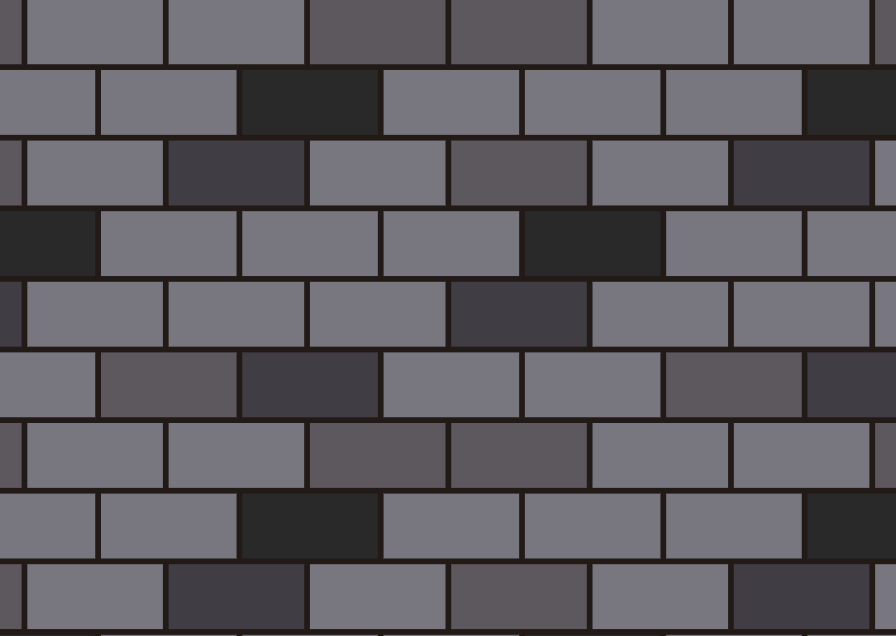
This pattern is drawn by a WebGL 2 fragment shader. Its source:

```glsl
#version 300 es
precision highp float;

// Lengths are fractions of the canvas width
#define BRICK_W 0.1577
#define ROW_H 0.0788
#define JOINT 0.0064
#define FIRST_JOINT vec2(0.0273, -0.0039)
#define ODD_ROW_SHIFT 0.0822
#define MORTAR vec3(0.13, 0.10, 0.09)
#define PALE_GREY vec3(0.47, 0.465, 0.50)
#define WARM_GREY vec3(0.36, 0.345, 0.365)
#define SLATE vec3(0.25, 0.245, 0.265)
#define CHARCOAL vec3(0.16, 0.16, 0.16)

uniform vec2 u_resolution;
out vec4 fragColor;

// Brick tones over one repeat: 0 pale, 1 warm, 2 slate, 3 charcoal
const int TONES[24] = int[24](
  0, 0, 1, 1,
  0, 3, 0, 0,
  0, 2, 0, 1,
  0, 0, 0, 3,
  0, 0, 0, 2,
  1, 2, 0, 0);

vec3 brickColor(vec2 cell) {
  vec2 slot = mod(cell, vec2(4.0, 6.0));
  int tone = TONES[int(slot.y) * 4 + int(slot.x)];
  return tone == 0 ? PALE_GREY
       : tone == 1 ? WARM_GREY
       : tone == 2 ? SLATE : CHARCOAL;
}

void main() {
  float pixel = 1.0 / u_resolution.x;
  vec2 pitch = vec2(BRICK_W, ROW_H);

  // Rows count down from the top edge
  vec2 p = vec2(gl_FragCoord.x, u_resolution.y - gl_FragCoord.y) * pixel;
  p -= FIRST_JOINT;
  float row = floor(p.y / ROW_H);
  p.x -= ODD_ROW_SHIFT * mod(row, 2.0);

  // Distance to the nearest joint centre line
  vec2 cell = floor(p / pitch);
  vec2 local = p - cell * pitch;
  vec2 toJoint = min(local, pitch - local);
  float edge = min(toJoint.x, toJoint.y) - 0.5 * JOINT;

  float brick = clamp(edge / pixel + 0.5, 0.0, 1.0);
  fragColor = vec4(mix(MORTAR, brickColor(cell), brick), 1.0);
}
```
